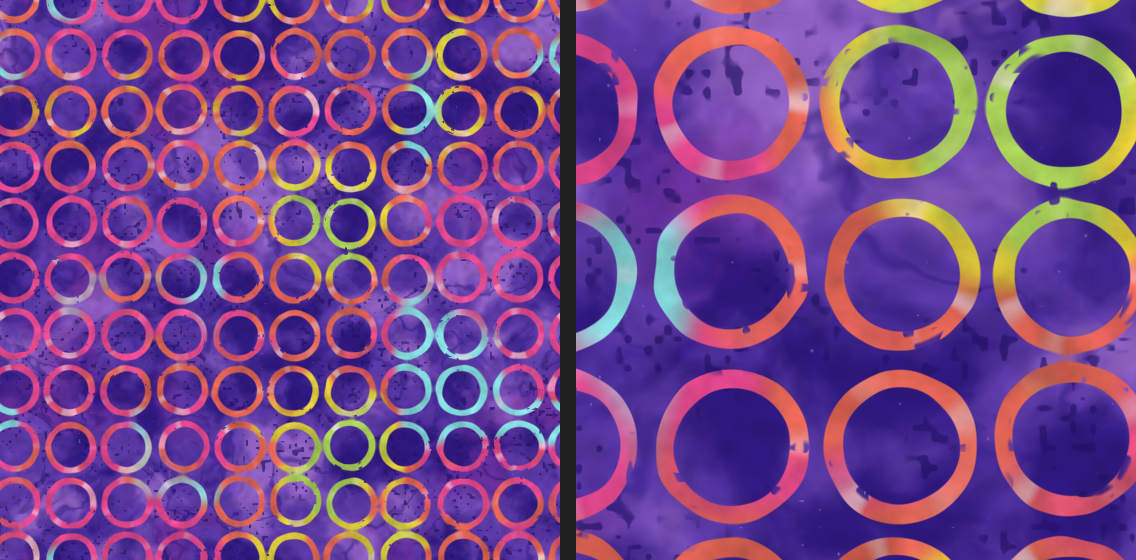
Left: the whole. Right: its middle third, enlarged.
Give the GLSL for this pattern, as a Shadertoy shader.

```glsl
const float TAU = 6.2831853;
const float COUNT = 10.0;                  // rings across and down
const vec2 FIRST_CENTRE = vec2(0.26, 0.03); // in cells
const float OUTER_RADIUS = 0.46;
const float INNER_RADIUS = 0.345;
const float JITTER = 0.055;
const float JOIN = 0.10;                   // reach of the bridges between rings
const float WOBBLE = 0.028;

const vec3 INDIGO = vec3(0.16, 0.08, 0.47);
const vec3 VIOLET = vec3(0.35, 0.22, 0.64);
const vec3 LILAC = vec3(0.56, 0.38, 0.76);
const vec3 PLUM = vec3(0.43, 0.16, 0.58);
const vec3 PINK = vec3(0.85, 0.27, 0.53);
const vec3 ORANGE = vec3(0.85, 0.38, 0.32);
const vec3 YELLOW = vec3(0.85, 0.77, 0.22);
const vec3 LIME = vec3(0.63, 0.78, 0.33);
const vec3 AQUA = vec3(0.50, 0.83, 0.84);
const vec3 PALE = vec3(0.86, 0.78, 0.83);

float hash(vec2 p) {
    return fract(sin(dot(p, vec2(127.1, 311.7))) * 43758.5453);
}

// Value noise that wraps after one unit of uv
float noise(vec2 uv, float period, float seed) {
    vec2 p = uv * period;
    vec2 i = floor(p);
    vec2 f = p - i;
    f = f * f * (3.0 - 2.0 * f);
    vec2 a = mod(i, period) + seed;
    vec2 b = mod(i + 1.0, period) + seed;
    return mix(mix(hash(a), hash(vec2(b.x, a.y)), f.x),
               mix(hash(vec2(a.x, b.y)), hash(b), f.x), f.y);
}

float fbm(vec2 uv, float period, float seed) {
    float sum = 0.0;
    float gain = 0.5;
    for (int k = 0; k < 5; k++) {
        sum += gain * noise(uv, period, seed + 17.3 * float(k));
        period *= 2.0;
        gain *= 0.5;
    }
    return sum / 0.97;
}

float smoothMin(float a, float b, float k) {
    float h = max(k - abs(a - b), 0.0) / k;
    return min(a, b) - 0.25 * k * h * h;
}

// Dyed cloth: warped clouds, dark blooms and fine speckle
vec3 cloth(vec2 uv, float inside, float ringSeed) {
    vec2 warp = vec2(fbm(uv, 8.0, 3.1), fbm(uv, 8.0, 41.7)) - 0.5;
    vec2 p = uv + 0.09 * warp;
    float cloud = fbm(p, 11.0, 7.9);
    float bloom = fbm(p, 19.0, 23.3);
    float vein = 1.0 - abs(2.0 * fbm(p, 9.0, 67.1) - 1.0);
    float shade = cloud - inside * (0.13 - 0.17 * ringSeed);

    vec3 colour = mix(VIOLET, LILAC, smoothstep(0.50, 0.74, shade));
    colour = mix(colour, PLUM, 0.6 * smoothstep(0.54, 0.72, fbm(p, 7.0, 91.7)));
    float dark = smoothstep(0.52, 0.30, 0.65 * shade + 0.35 * bloom);
    dark = max(dark, 0.5 * smoothstep(0.93, 1.0, vein));
    colour = mix(colour, INDIGO, 0.9 * dark);

    float dots = smoothstep(0.70, 0.86, noise(uv, 170.0, 5.7));
    float dotArea = smoothstep(0.46, 0.60, noise(uv, 24.0, 13.9));
    colour = mix(colour, INDIGO * 0.85, 0.65 * dots * dotArea);
    float fleck = smoothstep(0.95, 0.99, noise(uv, 190.0, 29.3));
    colour = mix(colour, LILAC, 0.7 * fleck * (1.0 - dotArea));
    return colour * (0.93 + 0.14 * noise(uv, 90.0, 51.1));
}

// Ring dye drifts through the hues, with pale flares around each ring
vec3 dye(vec2 uv, vec2 q, float ringSeed) {
    float hue = 0.15 + 0.45 * noise(uv, 5.0, 33.7) + 0.25 * noise(uv, 21.0, 71.3)
              + 0.15 * cos(TAU * (uv.x - 0.56));
    vec3 colour = mix(PINK, ORANGE, smoothstep(0.42, 0.52, hue));
    colour = mix(colour, YELLOW, smoothstep(0.59, 0.67, hue));
    colour = mix(colour, LIME, smoothstep(0.68, 0.78, hue));
    colour = mix(colour, AQUA, smoothstep(0.74, 0.85, noise(uv, 8.0, 47.9)));

    float turn = atan(q.y, q.x) / TAU;
    float flare = noise(vec2(turn, ringSeed), 14.0, 83.3);
    colour = mix(colour, PALE, 0.75 * smoothstep(0.62, 0.98, flare));
    float stain = fbm(uv, 45.0, 19.1);
    return colour * (0.78 + 0.44 * stain);
}

void mainImage(out vec4 fragColor, in vec2 fragCoord) {
    vec2 uv = fragCoord / iResolution.xy;
    vec2 grid = uv * COUNT - FIRST_CENTRE;
    vec2 cell = floor(grid + 0.5);
    float aa = COUNT / min(iResolution.x, iResolution.y);

    // Merge neighbouring discs, then cut their holes
    float outer = 10.0;
    float nearest = 10.0;
    vec2 local = vec2(0.0);
    float ringSeed = 0.0;
    for (int y = -1; y <= 1; y++) {
        for (int x = -1; x <= 1; x++) {
            vec2 id = cell + vec2(x, y);
            vec2 key = mod(id, COUNT);
            vec2 shift = vec2(hash(key + 2.3), hash(key + 8.9)) - 0.5;
            vec2 q = grid - id - JITTER * shift;
            float r = length(q);
            outer = smoothMin(outer, r - OUTER_RADIUS, JOIN);
            if (r < nearest) {
                nearest = r;
                local = q;
                ringSeed = hash(key + 5.1);
            }
        }
    }
    float wobble = WOBBLE * (noise(uv, 55.0, 37.7) - 0.5);
    float hole = nearest - INNER_RADIUS + WOBBLE * (noise(uv, 48.0, 61.3) - 0.5);
    float ring = max(outer + wobble, -hole);

    // Small chips worn out of the edges
    float chip = smoothstep(0.76, 0.84, noise(uv, 115.0, 11.9))
               * smoothstep(0.50, 0.62, noise(uv, 26.0, 77.7))
               * smoothstep(-0.045, -0.02, ring);
    float cover = smoothstep(aa, -aa, ring) * (1.0 - 0.9 * chip);
    float inside = smoothstep(0.03, -0.03, hole);

    vec3 colour = mix(cloth(uv, inside, ringSeed), dye(uv, local, ringSeed), cover);
    fragColor = vec4(colour, 1.0);
}
```
